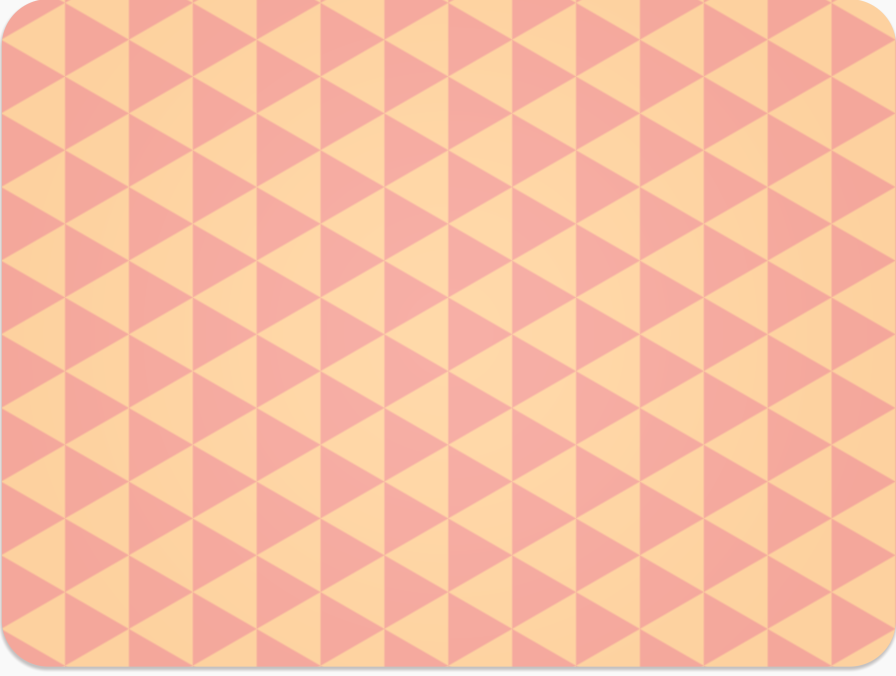
A Shadertoy shader for this pattern:

```glsl
// Rounded card of interlocking pink and cream triangles with a soft glow and a thin drop shadow.
// Lengths are fractions of the canvas width; y runs down from the top edge.
#define COLUMN_WIDTH 0.07129
#define TRIANGLE_HEIGHT 0.0822
#define FIRST_APEX vec2(0.0013, 0.1265)
#define EDGE_SOFTNESS 0.0016
#define CARD_CENTER vec2(0.501, 0.3715)
#define CARD_HALF_SIZE vec2(0.499, 0.3725)
#define CORNER_RADIUS 0.052
#define SHADOW_OFFSET vec2(-0.0005, 0.003)
#define PINK vec3(0.957, 0.655, 0.608)
#define CREAM vec3(0.992, 0.820, 0.622)
#define GLOW vec3(0.010, 0.030, 0.042)
#define PAPER vec3(0.975)

float roundedBox(vec2 p, vec2 halfSize, float radius) {
    vec2 q = abs(p) - halfSize + radius;
    return length(max(q, 0.0)) + min(max(q.x, q.y), 0.0) - radius;
}

// Signed distance to the nearest triangle edge: positive in cream, negative in pink.
float triangleField(vec2 p) {
    vec2 cell = (p - FIRST_APEX) / vec2(COLUMN_WIDTH, TRIANGLE_HEIGHT);
    float column = floor(cell.x);
    float along = cell.x - column;

    // Odd columns are shifted by half a triangle.
    float across = abs(fract(cell.y + 0.5 * column + 0.5) - 0.5);
    float slope = 0.5 * TRIANGLE_HEIGHT / COLUMN_WIDTH;
    float diagonal = (0.5 * along - across) * TRIANGLE_HEIGHT / sqrt(1.0 + slope * slope);
    float toLeft = along * COLUMN_WIDTH;
    float toRight = COLUMN_WIDTH - toLeft;
    return diagonal > 0.0 ? min(diagonal, toRight) : max(diagonal, -toLeft);
}

void mainImage(out vec4 fragColor, in vec2 fragCoord) {
    vec2 p = vec2(fragCoord.x, iResolution.y - fragCoord.y) / iResolution.x;
    float pixel = 1.0 / iResolution.x;

    // Triangles with a broad central glow
    float soft = max(EDGE_SOFTNESS, 0.7 * pixel);
    float cream = smoothstep(-soft, soft, triangleField(p));
    float glow = 1.0 - smoothstep(0.0, 0.55, length(p - CARD_CENTER));
    vec3 card = mix(PINK, CREAM, cream) + GLOW * glow;

    // Paper and drop shadow
    vec2 q = p - CARD_CENTER;
    float shadowDistance = roundedBox(q - SHADOW_OFFSET, CARD_HALF_SIZE, CORNER_RADIUS);
    float shadow = 1.0 - smoothstep(-0.002, 0.004, shadowDistance);
    vec3 color = mix(PAPER, vec3(0.77, 0.76, 0.76), shadow);

    // Card on top
    float cardDistance = roundedBox(q, CARD_HALF_SIZE, CORNER_RADIUS);
    float coverage = 1.0 - smoothstep(-0.7 * pixel, 0.7 * pixel, cardDistance);
    fragColor = vec4(mix(color, card, coverage), 1.0);
}
```
